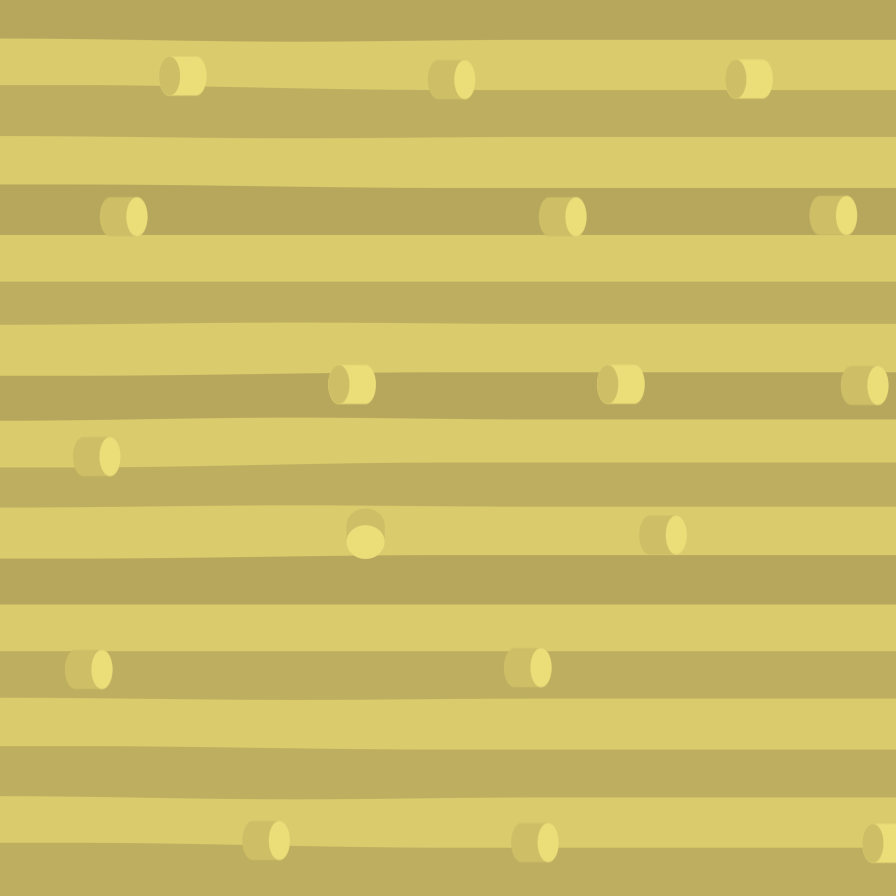
A WebGL 2 fragment shader for this pattern:

```glsl
#version 300 es
precision highp float;

uniform vec2 u_resolution;
out vec4 fragColor;

const float PI = 3.14159265;

// Colours
const vec3 LIGHT_STRIPE = vec3(0.855, 0.796, 0.427);
const vec3 MID_STRIPE = vec3(0.745, 0.682, 0.373);
const vec3 DARK_STRIPE = vec3(0.716, 0.655, 0.361);
const vec3 KNOT_DIM = vec3(0.808, 0.749, 0.404);
const vec3 KNOT_BRIGHT = vec3(0.920, 0.865, 0.470);

// Stripes, measured from the top edge
const int STRIPES = 9;
const float FIRST_TOP = 0.043;
const float FIRST_BOTTOM = 0.095;
const float STRIPE_PITCH = 0.1057;
const float SWAY = 0.0052;
const float ALTERNATION = 0.0026;
const float BULGE = 0.0039;
const float TOP_BOW = 0.0035;
const float BOTTOM_DRIFT = 0.0055;
const int LAST_DARK_GAP = 6;

// Knots: a grid of rows whose layout recurs every three rows
const int ROWS = 6;
const int COLUMNS = 3;
const float FIRST_ROW = 0.087;
const float ROW_PITCH = 0.1693;
const vec3 ROW_START = vec3(0.204, 0.138, 0.393);
const vec3 ROW_SHIFT = vec3(0.0, -0.017, 0.005);
const vec3 FIRST_GAP = vec3(0.30, 0.49, 0.30);
const float SECOND_GAP = 0.332;
const float GAP_SPREAD = 0.03;
const float LOWER_SHIFT = 0.096;
const float MIN_START = 0.099;
const float JITTER = 0.006;
const int FLIPPED_MASK = 0x200C5;
const int BARE_CELL = 14;
const int RAISED_CELL = 9;
const int UPRIGHT_CELL = 10;
const float RAISE = 0.083;
const vec2 SIDE_FACE = vec2(0.0118, 0.0218);
const vec2 UPRIGHT_FACE = vec2(0.0188, 0.0214);
const float SIDE_REACH = 0.0148;
const float UPRIGHT_REACH = 0.0093;

float hash(vec2 cell) {
    vec3 p = fract(cell.xyx * 0.1031);
    p += dot(p, p.yzx + 33.33);
    return fract((p.x + p.y) * p.z);
}

float coverage(float distanceToEdge, float pixel) {
    return smoothstep(0.7 * pixel, -0.7 * pixel, distanceToEdge);
}

float ellipse(vec2 p, vec2 radii) {
    return (length(p / radii) - 1.0) * min(radii.x, radii.y);
}

// Top and bottom of one light stripe at a horizontal position
vec2 stripeEdges(int index, float x) {
    float k = float(index);
    float turn = 2.0 * PI * k / float(STRIPES - 1);
    float arch = sin(0.5 * turn);
    float centre = STRIPE_PITCH * k + SWAY * sin(turn);
    float bow = smoothstep(0.0, 0.33, x) - 0.6 * smoothstep(0.33, 0.6, x);
    float drift = smoothstep(0.08, 0.5, x);
    float top = FIRST_TOP + (0.3 * BULGE + ALTERNATION * cos(PI * k)) * arch;
    float bottom = FIRST_BOTTOM + BULGE * arch;
    return centre + vec2(top + TOP_BOW * cos(turn) * bow,
                         bottom + BOTTOM_DRIFT * cos(turn) * drift);
}

vec3 stripes(vec2 p, float pixel) {
    float light = 0.0;
    int gap = 0;
    for (int k = 0; k < STRIPES; k++) {
        vec2 edges = stripeEdges(k, p.x);
        light = max(light, coverage(max(edges.x - p.y, p.y - edges.y), pixel));
        if (p.y > 0.5 * (edges.x + edges.y)) gap = k + 1;
    }
    bool isDark = gap % 2 == 0 && gap <= LAST_DARK_GAP;
    return mix(isDark ? DARK_STRIPE : MID_STRIPE, LIGHT_STRIPE, light);
}

vec2 knotCentre(int row, int column) {
    int kind = row % 3;
    float lower = row < 3 ? 0.0 : 1.0;
    float x = max(ROW_START[kind] - LOWER_SHIFT * lower, MIN_START);
    if (column > 0) x += FIRST_GAP[kind];
    if (column > 1) x += SECOND_GAP + GAP_SPREAD * float(kind) * (2.0 * lower - 1.0);
    float jitter = JITTER * (hash(vec2(column, row) + 1.0) - 0.5);
    return vec2(x, FIRST_ROW + ROW_PITCH * float(row) + ROW_SHIFT[kind] + jitter);
}

// A short cylinder: swept ellipse body with one end face
vec3 drawKnot(vec3 colour, vec2 p, bool flipped, bool upright, float pixel) {
    if (upright) p = p.yx;
    if (flipped) p.x = -p.x;
    vec2 radii = upright ? UPRIGHT_FACE.xy : SIDE_FACE;
    float reach = upright ? UPRIGHT_REACH : SIDE_REACH;
    float body = ellipse(vec2(p.x - clamp(p.x, -reach, reach), p.y), radii);
    float face = ellipse(p - vec2(reach, 0.0), radii);
    colour = mix(colour, flipped ? KNOT_BRIGHT : KNOT_DIM, coverage(body, pixel));
    return mix(colour, flipped ? KNOT_DIM : KNOT_BRIGHT, coverage(face, pixel));
}

void main() {
    vec2 p = gl_FragCoord.xy / u_resolution;
    p.y = 1.0 - p.y;
    float pixel = 1.0 / min(u_resolution.x, u_resolution.y);
    vec3 colour = stripes(p, pixel);
    for (int cell = 0; cell < ROWS * COLUMNS; cell++) {
        if (cell == BARE_CELL) continue;
        vec2 centre = knotCentre(cell / COLUMNS, cell % COLUMNS);
        if (cell == RAISED_CELL) centre.y -= RAISE;
        bool flipped = ((FLIPPED_MASK >> cell) & 1) == 1;
        colour = drawKnot(colour, p - centre, flipped, cell == UPRIGHT_CELL, pixel);
    }
    fragColor = vec4(colour, 1.0);
}
```
